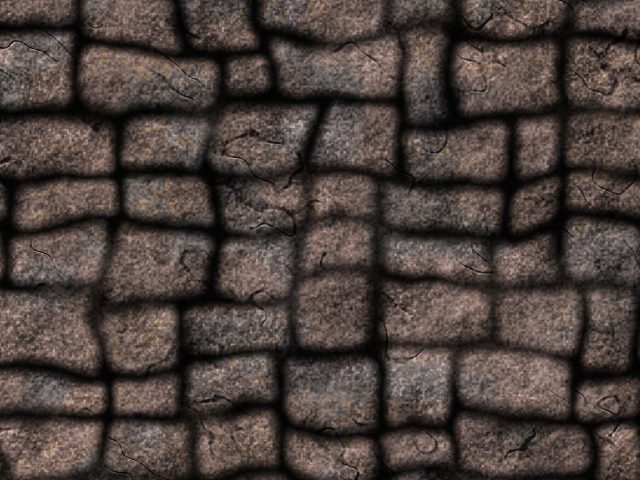
Write a WebGL 2 fragment shader that draws this texture.

```glsl
#version 300 es
precision highp float;
// Rough dry-stone wall: irregular rounded brown blocks with dark soft joints.

uniform vec2 u_resolution;
out vec4 fragColor;

float hash(vec2 p) {
    vec3 q = fract(p.xyx * 0.1031);
    q += dot(q, q.yzx + 33.33);
    return fract((q.x + q.y) * q.z);
}

float noise(vec2 p) {
    vec2 i = floor(p), f = fract(p);
    f = f * f * (3.0 - 2.0 * f);
    return mix(mix(hash(i), hash(i + vec2(1, 0)), f.x),
               mix(hash(i + vec2(0, 1)), hash(i + vec2(1, 1)), f.x), f.y);
}

float fbm(vec2 p) {
    float sum = 0.0, amp = 0.5;
    for (int i = 0; i < 5; i++) {
        sum += amp * noise(p);
        p = mat2(1.6, 1.2, -1.2, 1.6) * p + 7.3;
        amp *= 0.5;
    }
    return sum;
}

vec2 warp(vec2 p, float freq) {
    return vec2(noise(p * freq), noise(p * freq + 41.7)) - 0.5;
}

// Short broken fissures running mostly down to the right.
float fissure(vec2 p) {
    vec2 q = mat2(0.85, 0.5, -0.5, 0.85) * p.yx;
    q = vec2(0.8 * p.x - 0.6 * p.y, 0.6 * p.x + 0.8 * p.y) + 0.02 * warp(q, 30.0);
    float line = abs(noise(q * vec2(14.0, 27.0)) - 0.5);
    return smoothstep(0.07, 0.01, line) * smoothstep(0.52, 0.72, noise(p * 11.0 + 5.0));
}

float relief(vec2 p) {
    return fbm(p * 14.0) - 0.07 * fissure(p);
}

// Offset of the joint through a grid vertex: upright on even ones, level on odd ones.
float jointOffset(vec2 v) {
    return (hash(v + 19.0) - 0.5) * mix(0.62, 0.46, mod(v.x + v.y, 2.0));
}

float roundedBox(vec2 p, vec2 halfSize, float radius) {
    vec2 q = abs(p) - halfSize + radius;
    return length(max(q, 0.0)) + min(max(q.x, q.y), 0.0) - radius;
}

// Nearest block: x = signed distance, y = random tone, z = height within the block.
vec3 nearestBlock(vec2 p) {
    const vec2 cellSize = vec2(0.2, 0.13);
    vec2 base = floor(p / cellSize);
    vec3 best = vec3(1.0, 0.0, 0.0);
    for (int j = -1; j <= 1; j++)
    for (int i = -1; i <= 1; i++) {
        vec2 cell = base + vec2(i, j);
        float a = jointOffset(cell);
        float b = jointOffset(cell + vec2(1, 0));
        float c = jointOffset(cell + vec2(0, 1));
        float d = jointOffset(cell + 1.0);
        bool even = mod(cell.x + cell.y, 2.0) < 0.5;
        vec2 low = cell + (even ? vec2(a, b) : vec2(c, a));
        vec2 high = cell + 1.0 + (even ? vec2(d, c) : vec2(b, d));
        vec2 halfSize = 0.5 * (high - low) * cellSize;
        vec2 local = p - 0.5 * (low + high) * cellSize;
        float radius = min(0.034, 0.6 * min(halfSize.x, halfSize.y));
        float dist = roundedBox(local, halfSize, radius);
        if (dist < best.x) best = vec3(dist, hash(cell + 71.0), local.y / halfSize.y);
    }
    return best;
}

void main() {
    vec2 p = gl_FragCoord.xy / u_resolution.y;
    vec3 block = nearestBlock(p + 0.05 * warp(p, 6.0) + 0.012 * warp(p, 18.0));

    // Surface lit from the upper left
    float height = relief(p);
    float light = height - relief(p + vec2(-0.0018, 0.0026));
    float grain = noise(p * 205.0);
    float tone = 0.41 + 0.35 * (height - 0.48) + 2.7 * light + 0.26 * (grain - 0.5);
    tone += 0.09 * (block.y - 0.5) + 0.03 * block.z - 0.16 * fissure(p);

    // Mineral tints and pale grit
    float grit = smoothstep(0.6, 0.9, noise(p * 170.0 + 9.0)) * smoothstep(0.3, 0.7, noise(p * 13.0 + 3.0));
    float ochre = smoothstep(0.5, 0.8, noise(p * 110.0 + 23.0)) * smoothstep(0.3, 0.7, noise(p * 9.0 + 31.0));
    vec3 tint = mix(vec3(1.0, 0.835, 0.785), vec3(0.93, 0.86, 0.85), smoothstep(0.45, 0.75, noise(p * 10.0 + 60.0)));
    tint = mix(tint, vec3(1.08, 0.86, 0.67), 0.7 * ochre);
    vec3 color = max(tone, 0.08) * tint + 0.17 * grit * vec3(1.0, 0.9, 0.78);

    // Soft joints, nearly closed in places
    float depth = -block.x + 0.012 * (height - 0.48);
    float gap = mix(0.05, 0.32, smoothstep(0.45, 0.8, noise(p * 7.0 + 12.0)));
    color *= mix(gap, 1.0, smoothstep(-0.003, 0.031, depth));

    fragColor = vec4(color, 1.0);
}
```
